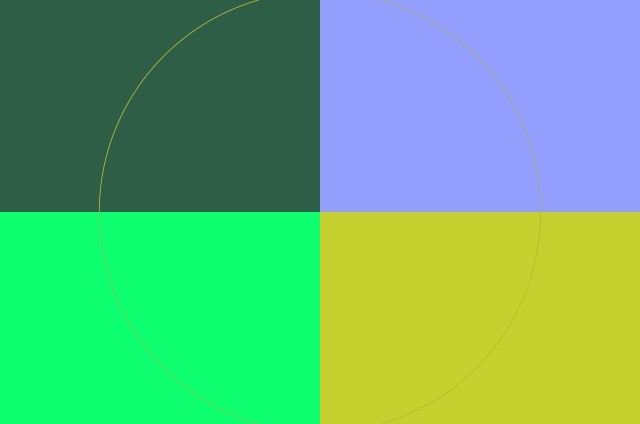
A Shadertoy shader for this background:

```glsl
// Four flat colour quadrants meeting at the centre of the canvas, with a thin
// olive circle around that centre, slightly taller than the canvas.
// Quadrants are blended with smoothed steps; the circle is a distance field.

const vec3 DARK_GREEN = vec3(0.18, 0.37, 0.27);
const vec3 PERIWINKLE = vec3(0.58, 0.62, 0.99);
const vec3 NEON_GREEN = vec3(0.05, 1.00, 0.44);
const vec3 MUSTARD    = vec3(0.77, 0.82, 0.18);
const vec3 OLIVE      = vec3(0.66, 0.71, 0.20);

const float RING_RADIUS = 0.5206;  // in canvas heights
const float RING_WIDTH  = 0.0022;

// Smoothed step across zero, one pixel wide
float edge(float d, float pixel) {
    return clamp(d / pixel + 0.5, 0.0, 1.0);
}

// Coverage of a circle outline
float ring(vec2 p, float radius, float width, float pixel) {
    float d = abs(length(p) - radius) - 0.5 * width;
    return 1.0 - smoothstep(-0.5 * pixel, 0.5 * pixel, d);
}

// Blend of four values: lower left, lower right, upper left, upper right
vec3 quadrants(vec2 side, vec3 ll, vec3 lr, vec3 ul, vec3 ur) {
    return mix(mix(ll, lr, side.x), mix(ul, ur, side.x), side.y);
}

void mainImage(out vec4 fragColor, in vec2 fragCoord) {
    // Centred coordinates in canvas heights
    float pixel = 1.0 / iResolution.y;
    vec2 p = (fragCoord - 0.5 * iResolution.xy) * pixel;

    // Background quadrants
    vec2 side = vec2(edge(p.x, pixel), edge(p.y, pixel));
    vec3 color = quadrants(side, NEON_GREEN, MUSTARD, DARK_GREEN, PERIWINKLE);

    // Circle, strongest over the dark quadrant
    float opacity = mix(0.65, 0.95, (1.0 - side.x) * side.y);
    float line = ring(p, RING_RADIUS, RING_WIDTH, pixel);
    color = mix(color, OLIVE, opacity * line);

    fragColor = vec4(color, 1.0);
}
```
